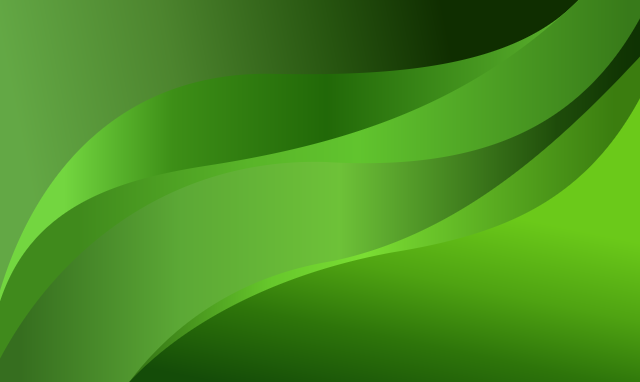
Write a WebGL 2 fragment shader that draws this background.

```glsl
#version 300 es
precision highp float;

#define SOLVE_STEPS 16
#define OVERSHOOT 0.2
#define BACK_TILT 0.12
#define GLOW_AXIS vec2(0.58, 1.7)
#define GLOW_OFFSET -0.2

uniform vec2 u_resolution;
out vec4 fragColor;

vec2 bezier(float t, vec2 a, vec2 b, vec2 c, vec2 d) {
    float s = 1.0 - t;
    return s * s * s * a + 3.0 * s * t * (s * b + t * c) + t * t * t * d;
}

vec2 bezierTangent(float t, vec2 a, vec2 b, vec2 c, vec2 d) {
    float s = 1.0 - t;
    return s * s * (b - a) + 2.0 * s * t * (c - b) + t * t * (d - c);
}

// Coverage of the area below an S-curve made of two cubics meeting at "joint"
float below(vec2 p, vec2 start, vec2 c1, vec2 c2, vec2 joint, vec2 c3, vec2 c4, vec2 end) {
    bool first = p.x < joint.x;
    vec2 a = first ? start : joint;
    vec2 b = first ? c1 : c3;
    vec2 c = first ? c2 : c4;
    vec2 d = first ? joint : end;

    // Bisect for the parameter where the curve reaches this column
    float lo = -OVERSHOOT, hi = 1.0 + OVERSHOOT;
    for (int i = 0; i < SOLVE_STEPS; i++) {
        float mid = 0.5 * (lo + hi);
        if (bezier(mid, a, b, c, d).x < p.x) lo = mid; else hi = mid;
    }
    float t = 0.5 * (lo + hi);
    vec2 tangent = bezierTangent(t, a, b, c, d);
    float slope = tangent.y / max(tangent.x, 1e-4);

    // Vertical gap scaled to a pixel-wide edge
    float gap = bezier(t, a, b, c, d).y - p.y;
    float edgeWidth = length(vec2(slope, 1.0) / u_resolution);
    return clamp(0.5 + gap / edgeWidth, 0.0, 1.0);
}

// Four colours placed at four ascending stops
vec3 ramp(float x, vec4 stops, vec3 a, vec3 b, vec3 c, vec3 d) {
    vec3 t = clamp((x - stops.xyz) / (stops.yzw - stops.xyz), 0.0, 1.0);
    return mix(mix(mix(a, b, t.x), c, t.y), d, t.z);
}

void main() {
    vec2 p = gl_FragCoord.xy / u_resolution;

    // Upper backdrop, fading into the dark corner
    vec3 color = ramp(p.x + BACK_TILT * (p.y - 0.9), vec4(0.0, 0.26, 0.52, 0.70),
        vec3(0.39, 0.66, 0.27), vec3(0.30, 0.52, 0.18),
        vec3(0.15, 0.33, 0.06), vec3(0.06, 0.18, 0.0));

    // Top ribbon
    vec3 topRibbon = ramp(p.x, vec4(0.10, 0.27, 0.51, 0.89),
        vec3(0.45, 0.84, 0.25), vec3(0.24, 0.56, 0.09),
        vec3(0.13, 0.41, 0.03), vec3(0.36, 0.70, 0.18));
    color = mix(color, topRibbon, below(p,
        vec2(0.0, 0.239), vec2(0.059, 0.565), vec2(0.195, 0.807), vec2(0.417, 0.807),
        vec2(0.612, 0.800), vec2(0.801, 0.820), vec2(0.904, 1.0)));

    // Second ribbon
    vec3 secondRibbon = ramp(p.x, vec4(0.12, 0.39, 0.56, 0.98),
        vec3(0.25, 0.54, 0.11), vec3(0.35, 0.71, 0.16),
        vec3(0.38, 0.77, 0.18), vec3(0.22, 0.48, 0.10));
    color = mix(color, secondRibbon, below(p,
        vec2(0.0, 0.211), vec2(0.049, 0.461), vec2(0.182, 0.530), vec2(0.326, 0.567),
        vec2(0.560, 0.628), vec2(0.742, 0.739), vec2(0.904, 1.0)));

    // Broad middle ribbon
    vec3 middleRibbon = ramp(p.x, vec4(0.03, 0.28, 0.53, 0.87),
        vec3(0.21, 0.43, 0.12), vec3(0.36, 0.66, 0.21),
        vec3(0.43, 0.76, 0.22), vec3(0.12, 0.30, 0.04));
    middleRibbon = mix(middleRibbon, vec3(0.06, 0.20, 0.01), smoothstep(0.85, 1.0, p.x));
    color = mix(color, middleRibbon, below(p,
        vec2(0.0, 0.061), vec2(0.091, 0.348), vec2(0.267, 0.587), vec2(0.508, 0.576),
        vec2(0.729, 0.554), vec2(0.898, 0.641), vec2(1.0, 0.952)));

    // Bright lower ribbon
    vec3 lowerRibbon = ramp(p.x, vec4(0.21, 0.42, 0.57, 0.96),
        vec3(0.20, 0.45, 0.08), vec3(0.40, 0.78, 0.17),
        vec3(0.48, 0.87, 0.20), vec3(0.23, 0.49, 0.06));
    color = mix(color, lowerRibbon, below(p,
        vec2(0.202, 0.0), vec2(0.280, 0.174), vec2(0.391, 0.283), vec2(0.521, 0.317),
        vec2(0.710, 0.385), vec2(0.859, 0.598), vec2(1.0, 0.852)));

    // Lower backdrop, glowing towards the upper right
    vec3 floorGlow = ramp(dot(p, GLOW_AXIS) + GLOW_OFFSET, vec4(0.0, 0.35, 0.65, 1.0),
        vec3(0.08, 0.30, 0.03), vec3(0.18, 0.46, 0.04),
        vec3(0.31, 0.64, 0.07), vec3(0.42, 0.79, 0.10));
    color = mix(color, floorGlow, below(p,
        vec2(0.202, 0.0), vec2(0.286, 0.152), vec2(0.430, 0.283), vec2(0.612, 0.339),
        vec2(0.781, 0.385), vec2(0.911, 0.467), vec2(1.0, 0.743)));

    fragColor = vec4(color, 1.0);
}
```
